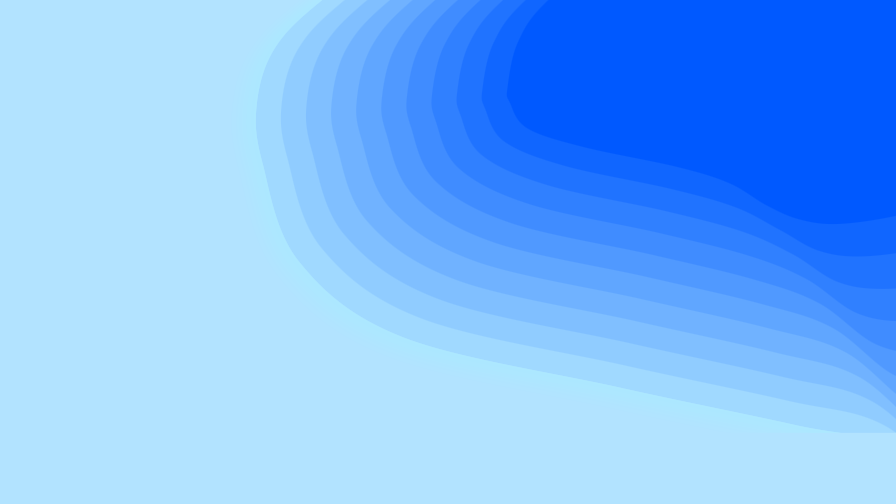
A Shadertoy shader for this background:

```glsl
const vec2 GRID = vec2(768.0, 432.0);       // canvas measured in design units
const float CUT_DEPTH = 371.0;              // bands stop at this depth below the top
const float STEPS = 10.0;                   // intervals from outer to inner rim
const float GLOW_REACH = 0.12;              // halo width, as a share of the blend
const vec3 SKY = vec3(0.698, 0.890, 1.0);
const vec3 GLOW = vec3(0.675, 0.908, 1.0);
const vec3 PALE = vec3(0.690, 0.900, 1.0);
const vec3 DEEP = vec3(0.000, 0.350, 1.0);

// Spline knots of both rims: x from the left, depth from the top
const int KNOTS = 14;
const vec2 OUTER[KNOTS] = vec2[KNOTS](
    vec2(360, -60), vec2(276, 0), vec2(235, 42), vec2(220, 90), vec2(225, 140),
    vec2(256, 224), vec2(345, 289), vec2(530, 332), vec2(680, 364), vec2(770, 386),
    vec2(850, 456), vec2(920, 470), vec2(1000, 465), vec2(1090, 450));
const vec2 INNER[KNOTS] = vec2[KNOTS](
    vec2(545, -60), vec2(470, 0), vec2(444, 36), vec2(435, 75), vec2(437, 88),
    vec2(452, 110), vec2(500, 126), vec2(580, 143), vec2(625, 157), vec2(657, 176),
    vec2(685, 188), vec2(718, 192), vec2(768, 185), vec2(820, 170));

vec2 catmullRom(vec2 a, vec2 b, vec2 c, vec2 d, float u) {
    return b + 0.5 * u * (c - a + u * (2.0 * a - 5.0 * b + 4.0 * c - d
                                       + u * (3.0 * (b - c) + d - a)));
}

// Matching points on the outer (xy) and inner (zw) rim
vec4 rimPair(float s) {
    int k = clamp(int(s), 1, KNOTS - 3);
    float u = s - float(k);
    return vec4(catmullRom(OUTER[k - 1], OUTER[k], OUTER[k + 1], OUTER[k + 2], u),
                catmullRom(INNER[k - 1], INNER[k], INNER[k + 1], INNER[k + 2], u));
}

float cross2(vec2 a, vec2 b) {
    return a.x * b.y - a.y * b.x;
}

// 0 on the outer rim, 1 on the inner: bisect for the line joining them through p
float blendAmount(vec2 p) {
    float low = 1.0, high = float(KNOTS - 2);
    for (int i = 0; i < 18; i++) {
        float middle = 0.5 * (low + high);
        vec4 rims = rimPair(middle);
        if (cross2(rims.xy - rims.zw, p - rims.zw) < 0.0) low = middle;
        else high = middle;
    }
    vec4 rims = rimPair(0.5 * (low + high));
    vec2 span = rims.zw - rims.xy;
    return dot(p - rims.xy, span) / dot(span, span);
}

void mainImage(out vec4 fragColor, in vec2 fragCoord) {
    vec2 p = fragCoord / iResolution.xy * GRID;
    p.y = GRID.y - p.y;
    float pixel = GRID.y / iResolution.y;

    // Stepped bands with smooth edges
    float blend = blendAmount(p);
    float level = blend * STEPS;
    float softness = clamp(fwidth(level), 0.0001, 0.5);
    float edge = floor(level + 0.5);
    float band = edge + clamp((level - edge) / softness + 0.5, 0.0, 1.0);
    band = clamp(band, 0.0, STEPS + 1.0);

    // Halo, bands, then the straight lower cut
    vec3 color = mix(SKY, GLOW, smoothstep(-GLOW_REACH, 0.0, blend));
    color = mix(color, mix(PALE, DEEP, band / (STEPS + 1.0)), min(band, 1.0));
    color = mix(color, SKY, clamp((p.y - CUT_DEPTH) / pixel + 0.5, 0.0, 1.0));
    fragColor = vec4(color, 1.0);
}
```
